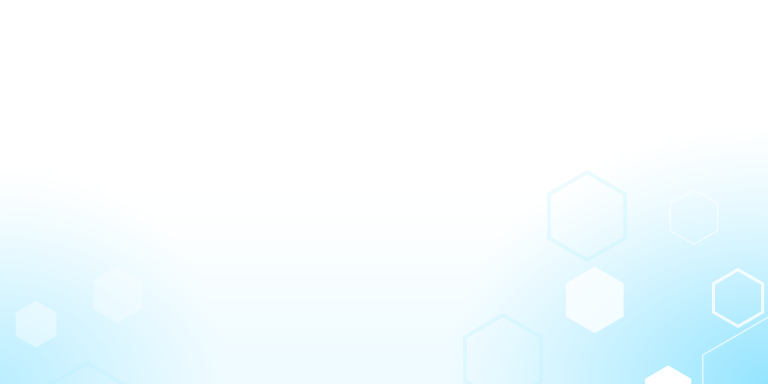
Reproduce this background procedurally as a Shadertoy shader.

```glsl
// Pale blue corner glows on white with scattered outlined and filled hexagons.

const int HEX_COUNT = 10;

// Centre x, centre y, apothem, stroke width (0 = filled), in canvas heights.
const vec4 HEXAGONS[HEX_COUNT] = vec4[](
    vec4(1.529,  0.437, 0.104, 0.010),
    vec4(1.310,  0.065, 0.104, 0.010),
    vec4(0.227, -0.060, 0.104, 0.010),
    vec4(1.807,  0.435, 0.063, 0.003),
    vec4(1.922,  0.224, 0.068, 0.008),
    vec4(2.023, -0.036, 0.195, 0.004),
    vec4(1.549,  0.219, 0.075, 0.0),
    vec4(1.740, -0.021, 0.060, 0.0),
    vec4(0.307,  0.232, 0.063, 0.0),
    vec4(0.094,  0.156, 0.053, 0.0));

// Opacity of each hexagon; negative values select the blue tint.
const float OPACITY[HEX_COUNT] = float[](
    -0.25, -0.25, -0.25, 0.7, 0.8, 0.65, 0.75, 1.0, 0.3, 0.4);

// Signed distance to a hexagon with vertices at top and bottom.
float hexagonDistance(vec2 p, float apothem) {
    p = abs(p);
    return max(p.x, dot(p, vec2(0.5, 0.8660))) - apothem;
}

// Elliptical glow that fades to zero at the given radii.
float cornerGlow(vec2 p, vec2 radii) {
    return pow(max(1.0 - length(p / radii), 0.0), 1.2);
}

void mainImage(out vec4 fragColor, in vec2 fragCoord) {
    vec2 p = fragCoord / iResolution.y;
    p.x *= 2.0 * iResolution.y / iResolution.x;
    float pixel = 1.0 / iResolution.y;

    // White sky, faint haze along the bottom and a glow in each lower corner
    float blue = 0.06 * (1.0 - smoothstep(0.0, 0.55, p.y))
               + 0.36 * cornerGlow(p - vec2(2.0, 0.0), vec2(0.85, 0.68))
               + 0.21 * cornerGlow(p, vec2(0.60, 0.58));
    vec3 color = 1.0 - blue * vec3(1.0, 0.25, 0.0);

    // Translucent hexagons
    for (int i = 0; i < HEX_COUNT; i++) {
        vec4 hex = HEXAGONS[i];
        float d = hexagonDistance(p - hex.xy, hex.z);
        if (hex.w > 0.0) d = abs(d + 0.5 * hex.w) - 0.5 * hex.w;
        float coverage = clamp(0.5 - d / pixel, 0.0, 1.0);
        vec3 tint = OPACITY[i] < 0.0 ? vec3(0.70, 0.94, 1.0) : vec3(1.0);
        color = mix(color, tint, coverage * abs(OPACITY[i]));
    }

    fragColor = vec4(color, 1.0);
}
```
